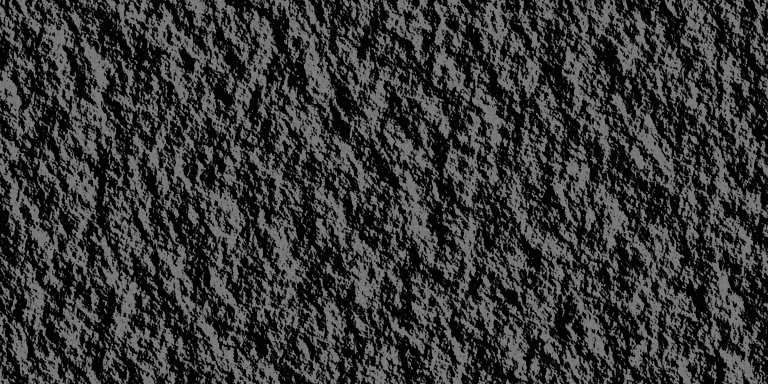
Reproduce this texture procedurally as a Shadertoy shader.

```glsl
float hash(vec2 cell) {
    vec3 q = fract(vec3(cell.xyx) * 0.1031);
    q += dot(q, q.yzx + 33.33);
    return fract((q.x + q.y) * q.z);
}

// Contribution of one lattice corner with a random unit gradient
float corner(vec2 cell, vec2 toPoint) {
    float angle = 6.2832 * hash(cell);
    return dot(vec2(cos(angle), sin(angle)), toPoint);
}

float gradientNoise(vec2 p) {
    vec2 cell = floor(p);
    vec2 f = fract(p);
    vec2 s = f * f * f * (f * (f * 6.0 - 15.0) + 10.0);
    vec2 right = vec2(1, 0);
    vec2 up = vec2(0, 1);
    float low = mix(corner(cell, f), corner(cell + right, f - right), s.x);
    float high = mix(corner(cell + up, f - up), corner(cell + 1.0, f - 1.0), s.x);
    return mix(low, high, s.y);
}

// Rock relief: steepness rises from broad lumps to fine pits
float rockHeight(vec2 p) {
    mat2 turn = mat2(0.8, 0.6, -0.6, 0.8);
    float height = 0.0;
    float frequency = 10.0;
    float steepness = 0.6;
    for (int i = 0; i < 5; i++) {
        p = turn * p + 3.7;
        height += steepness / frequency * gradientNoise(p * frequency);
        frequency *= 2.03;
        steepness = min(steepness * 1.25, 0.95);
    }
    return height;
}

// Slope facing a low side light, turned into brightness
float sideLight(vec2 p) {
    vec2 toLight = 0.0013 * normalize(vec2(0.93, 0.32));
    float rise = rockHeight(p + toLight) - rockHeight(p - toLight);
    return smoothstep(-0.42, 0.76, rise / 0.0026);
}

void mainImage(out vec4 fragColor, in vec2 fragCoord) {
    // Four samples per pixel soften the facet edges
    float light = 0.0;
    for (int i = 0; i < 4; i++) {
        vec2 offset = vec2(i % 2, i / 2) * 0.5 - 0.25;
        light += 0.25 * sideLight((fragCoord + offset) / iResolution.y);
    }

    // Fine mineral grain on the lit faces
    float grain = hash(floor(fragCoord / iResolution.y * 256.0) + 71.0);
    float gray = 0.012 + light * (0.43 + 0.06 * grain);
    fragColor = vec4(vec3(gray), 1.0);
}
```
